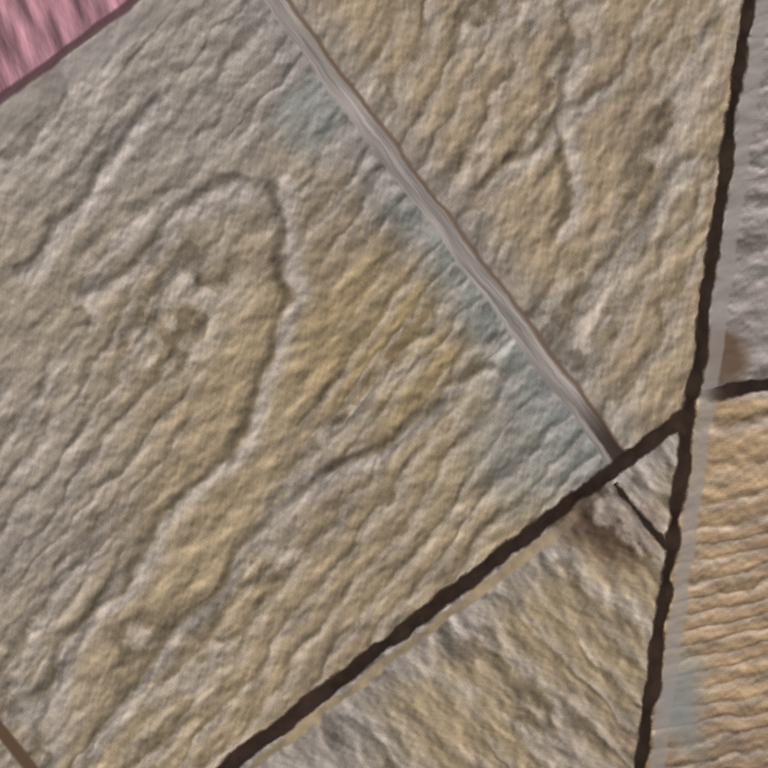
Write a Shadertoy shader that draws this texture.

```glsl
const vec3 OCHRE = vec3(.60, .53, .43), BROWN = vec3(.50, .44, .375);
const vec3 GREY = vec3(.575, .54, .515), BLUE = vec3(.51, .52, .51);
const vec3 PALE = vec3(.72, .675, .645), PINK = vec3(.61, .45, .48);
const vec3 RUST = vec3(.37, .29, .23), JOINT = vec3(.17, .13, .11);
const float WARP = .05;    // raggedness of veins and stains
const float EMBOSS = 1.;   // strength of the fine relief
const float SOFT = .003;   // edge softness
// Veins as start and end; the pale side lies to the right
const int VEINS = 12;
const vec4 VEIN[VEINS] = vec4[](
    vec4(.03, .06, .17, .26), vec4(.17, .26, .32, .45), vec4(.32, .45, .385, .60),
    vec4(.385, .60, .36, .77), vec4(.12, .03, .34, .30), vec4(.34, .30, .52, .44),
    vec4(.52, .44, .65, .52), vec4(.12, .62, .32, .77), vec4(.03, .64, .21, .87),
    vec4(.73, .70, .74, .96), vec4(.75, .60, .90, .79), vec4(.63, .75, .78, .89));

float hash(vec2 p) {
    vec3 q = fract(p.xyx * .1031);
    q += dot(q, q.yzx + 33.33);
    return fract((q.x + q.y) * q.z);
}
float noise(vec2 p) {
    vec2 i = floor(p), f = fract(p);
    f = f * f * (3. - 2. * f);
    return mix(mix(hash(i), hash(i + vec2(1, 0)), f.x),
               mix(hash(i + vec2(0, 1)), hash(i + 1.), f.x), f.y);
}
float fbm(vec2 p) {
    float sum = 0., amp = .5;
    for (int i = 0; i < 5; i++, amp *= .5) {
        sum += amp * noise(p);
        p = mat2(1.6, 1.2, -1.2, 1.6) * p + 7.3;
    }
    return sum;
}
// Signed distance to a line, positive on its left
float side(vec2 p, vec4 line) {
    vec2 d = normalize(line.zw - line.xy);
    return dot(p - line.xy, vec2(-d.y, d.x));
}
// Position along a line, 0 to 1 between its ends
float along(vec2 p, vec4 line) {
    vec2 d = line.zw - line.xy;
    return dot(p - line.xy, d) / dot(d, d);
}
float band(float d, float halfWidth) {
    return 1. - smoothstep(-SOFT, SOFT, abs(d) - halfWidth);
}
float stain(vec2 p, float x, float y, float rx, float ry) {
    return 1. - smoothstep(.4, 1.3, length((p - vec2(x, y)) / vec2(rx, ry)));
}
// Pale lip and the dark crevice before it
vec2 ledge(float s, float w) {
    float c = 4. * s / w + 1.;
    float lip = smoothstep(-.15, .15, s / w) * (1. - smoothstep(.2, 1., s / w));
    return vec2(lip, exp(-c * c));
}
// Broken, wavy layers of split stone; q runs along and across them
vec2 layers(vec2 q, float density) {
    float h = q.y * density + 2.4 * fbm(q * vec2(3, 8)) + .8 * fbm(q * 25.);
    return ledge(fract(h) - .35, .5) * smoothstep(.3, .65, noise(q * vec2(5, 11) + density));
}

void mainImage(out vec4 fragColor, in vec2 fragCoord) {
    vec2 p = fragCoord / iResolution.xy;
    vec2 w = p + WARP * (vec2(fbm(p * 12.), fbm(p * 12. + 31.)) - .48);
    // Slab borders
    float rough = fbm(p * 40.), wobble = .009 * (fbm(p * 28.) - .48);
    float grout = side(p, vec4(.358, 1, .80, .408)) + wobble;
    float seam = side(p, vec4(.293, 0, .90, .467)) + wobble;
    float post = p.x - .833 - .141 * p.y + wobble;
    float corner = side(p, vec4(0, .87, .176, 1)) + wobble;

    // Base colour and layer direction of each slab
    vec3 col = mix(BROWN, OCHRE, smoothstep(.2, .55, fbm(p * 7. + 3.)));
    vec2 dir = vec2(.64, .77);
    float density = 11.;
    if (post > 0.) {
        dir = vec2(.97, .24);
        density = 18.;
        col = mix(col * vec3(1.08, 1.03, 1), GREY * .97, smoothstep(.47, .50, p.y));
    } else if (seam < 0.) {
        dir = vec2(-.70, .71);
        col = mix(col, GREY, .8 * max(smoothstep(-.09, -.02, seam), stain(w, .42, .03, .12, .12)));
        col = mix(col, RUST, .8 * stain(w, .80, .31, .09, .05));
    } else if (grout > 0.) {
        dir = vec2(.50, .87);
        density = 8.;
        col = mix(col, OCHRE * vec3(1.02, 1.02, 1.06), .5);
        col = mix(col, GREY * .95, .6 * (1. - smoothstep(.02, .08, grout)));
    } else {
        col = mix(col, GREY, .8 * stain(w, .14, .92, .36, .30));
        col = mix(col, GREY, .6 * stain(w, 0., .35, .2, .4));
        col = mix(col, OCHRE * vec3(1, .98, .9), .7 * stain(w, .52, .54, .14, .14));
        col = mix(col, OCHRE * 1.05, .6 * stain(w, .25, .15, .25, .18));
        float wash = smoothstep(-.09, -.03, grout + .8 * (w.x - p.x));
        col = mix(col, mix(GREY * .96, BLUE, stain(p, .6, .6, .2, .22)), .85 * wash);
        col = mix(col, BLUE, .65 * max(stain(w, .71, .42, .11, .1), stain(w, .4, .85, .06, .06)));
    }

    // Relief: layers, veins, then fine grain
    vec2 q = vec2(dot(p, dir), dot(p, vec2(dir.y, -dir.x)));
    vec2 relief = max(.8 * layers(q, density), .6 * layers(q + 5., density * 2.6));
    for (int i = 0; i < VEINS; i++) {
        float reach = 1. - smoothstep(.5, .56, abs(along(w, VEIN[i]) - .5));
        relief = max(relief, reach * ledge(-side(w, VEIN[i]), .03));
    }
    col = mix(col, PALE, .72 * relief.x) * (1. - .3 * relief.y);
    vec2 grain = q * vec2(34, 55);
    col *= 1. + EMBOSS * (fbm(grain) - fbm(grain + vec2(.1, -.3)));

    // Stains
    col = mix(col, RUST, .85 * stain(w, .945, .54, .035, .04));
    col = mix(col, BLUE, .8 * stain(w, .895, .08, .035, .07));

    // Pink corner with its grey border
    float streaks = fbm(vec2(p.x * 70. + p.y * 25., p.y * 18.));
    col = mix(col, GREY, .5 * band(corner + .025, .018));
    col = mix(col, PINK * (.5 + 1.1 * streaks), smoothstep(-SOFT, SOFT, corner));
    col = mix(col, PINK * .55, .85 * band(corner, .006));

    // Grout strip, dark at its foot
    float strip = smoothstep(-SOFT, SOFT, seam);
    float foot = 1. - smoothstep(.42, .50, p.y);
    float fibre = fbm(vec2(grout * 170., p.y * 14.));
    col = mix(col, GREY * (.7 + .65 * fibre), strip * band(grout, .014));
    col = mix(col, RUST, strip * .7 * band(grout - .013, .003));
    col = mix(col, JOINT, strip * foot * .8 * band(grout - .004, .009));

    // Dark joints and their pale lips
    float jag = .012 * (rough - .5);
    float lip = 1. - smoothstep(.18, .25, abs(p.x - .52));
    col = mix(col, OCHRE * (.7 + .6 * rough), lip * band(seam + .019, .007 + jag));
    col = mix(col, GREY, .7 * band(post - .021, .010));
    float dark = max(band(post, .009 + jag), band(seam, .010 + jag) * step(post, 0.));
    dark = max(dark, band(w.y - .495, .010) * smoothstep(.91, .95, w.x));
    vec4 brace = vec4(.80, .37, .87, .284);
    dark = max(dark, band(side(p, brace), .005 + jag) * band(along(p, brace) - .5, .5));
    col = mix(col, JOINT * (.6 + .9 * rough), .95 * dark);
    col = mix(col, RUST, band(side(p, vec4(0, .05, .04, 0)), .008) * step(p.x, .1));
    fragColor = vec4(clamp(col, 0., 1.), 1);
}
```
